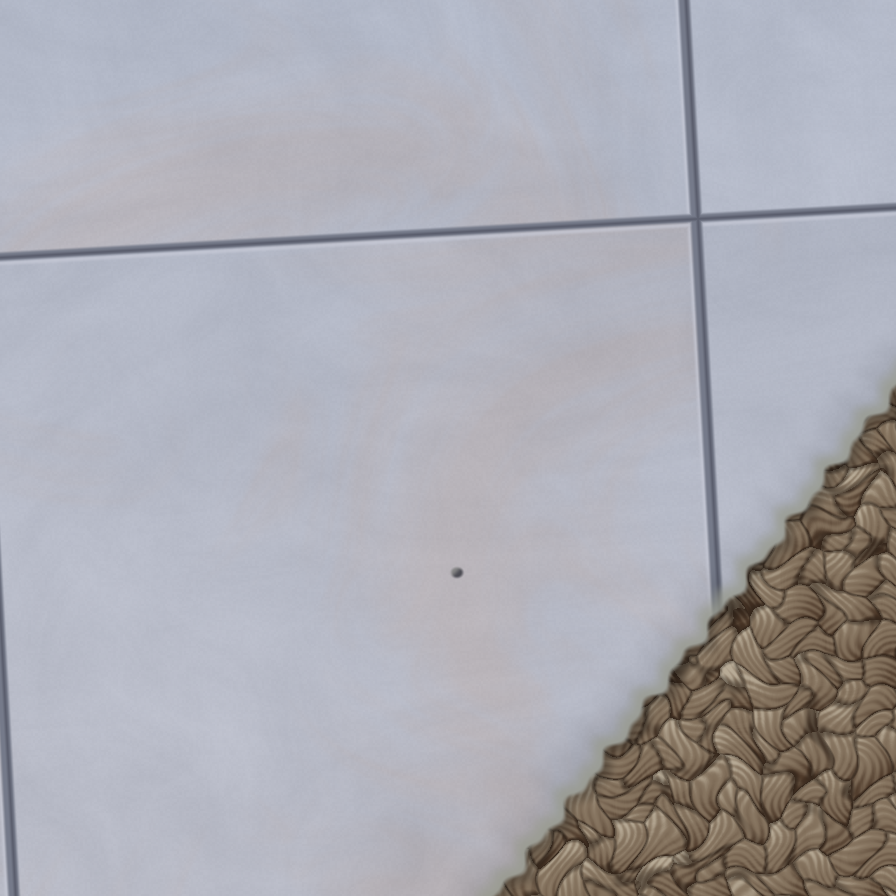
Reproduce this texture procedurally as a Shadertoy shader.

```glsl
// Pale marbled floor tiles with slanted grey grout and the corner of a looped brown rug.

vec2 hash2(vec2 p) {
    vec3 q = fract(p.xyx * vec3(0.1031, 0.1030, 0.0973));
    q += dot(q, q.yzx + 33.33);
    return fract((q.xx + q.yz) * q.zy);
}

mat2 rotate(float a) {
    return mat2(cos(a), sin(a), -sin(a), cos(a));
}

// Layered, warped sines, roughly -1 to 1
float clouds(vec2 p) {
    float sum = 0.0, amp = 0.5;
    for (int i = 0; i < 7; i++) {
        p = rotate(0.65) * p * 1.75 + 1.7;
        p += 0.75 * sin(p.yx * 1.15 + float(i));
        sum += amp * sin(p.x) * cos(p.y);
        amp *= 0.68;
    }
    return sum;
}

// Soft band around zero
float band(float d, float halfWidth) {
    float soft = max(0.0022, 1.0 / iResolution.y);
    return 1.0 - smoothstep(halfWidth - soft, halfWidth + soft, abs(d));
}

vec3 tileColor(vec2 p, vec2 tile) {
    vec2 shift = 9.0 * hash2(tile + 7.0);
    float broad = clouds(p * 2.6 + shift);
    float fine = clouds(p * vec2(9.0, 12.0) + shift.yx);
    float warm = smoothstep(-0.05, 0.8, clouds(p * 2.1 + shift + 4.0));
    vec3 c = vec3(0.708, 0.725, 0.778) + 0.026 * broad + 0.014 * fine;
    c = mix(c, c * vec3(1.01, 0.965, 0.93), warm);
    c += 0.012 * (hash2(floor(p * 380.0)).x - 0.5);
    return c + 0.015 * (p.y - 0.5) * vec3(-1.0, 0.0, 1.0);
}

// Lattice of nearly square tiles; seams darken to grey with a pale lip
vec3 tiledFloor(vec2 p) {
    const float size = 0.803;
    vec2 lattice = vec2(p.x - 0.777 + 0.055 * (p.y - 0.7565),
                        p.y - 0.7565 - 0.0555 * (p.x - 0.776)) / size;
    vec2 seam = (fract(lattice + 0.5) - 0.5) * size;
    vec3 c = tileColor(p, floor(lattice));

    float lip = max(band(seam.y + 0.0075, 0.002), band(seam.x + 0.0085, 0.0015));
    c = mix(c, vec3(0.79, 0.80, 0.85), 0.6 * lip);
    float grout = max(band(seam.x, 0.0062), band(seam.y, 0.0045));
    c = mix(c, vec3(0.46, 0.48, 0.54), grout);
    float groove = max(band(seam.x - 0.002, 0.0016), band(seam.y + 0.001, 0.0016));
    c = mix(c, vec3(0.31, 0.32, 0.38), 0.75 * groove);

    // Small chip in the glaze
    vec2 chip = p - vec2(0.510, 0.361);
    float hole = 1.0 - smoothstep(0.004, 0.009, length(chip * vec2(1.0, 1.15)));
    vec3 pit = mix(vec3(0.30, 0.30, 0.33), vec3(0.52), smoothstep(-0.004, 0.006, chip.y - chip.x));
    return mix(c, pit, hole);
}

// Elongated cells at random angles form the yarn loops
vec3 rugColor(vec2 p) {
    vec2 g = p * 29.0 + 0.25 * sin(p.yx * 75.0);
    float nearest = 9.0, second = 9.0;
    vec2 strand = vec2(0.0), offset = vec2(0.0), id = vec2(0.0);
    for (int y = -2; y <= 2; y++)
    for (int x = -2; x <= 2; x++) {
        vec2 cell = floor(g) + vec2(x, y);
        vec2 rnd = hash2(cell);
        vec2 r = g - cell - rnd;
        vec2 q = rotate(0.6 + 2.2 * (rnd.y - rnd.x)) * r * vec2(0.8, 1.5);
        q.y += 0.35 * q.x * q.x;
        float d = length(q) + 0.25 * rnd.x;
        if (d < nearest) {
            second = nearest;
            nearest = d;
            strand = q;
            offset = r;
            id = rnd;
        } else second = min(second, d);
    }
    float crease = smoothstep(0.0, 0.24, second - nearest);
    float fibre = sin(strand.y * 17.0 + 2.0 * sin(strand.x * 4.0) + 6.0 * id.x);
    float light = 0.36 + 0.30 * dot(offset, vec2(-0.45, 0.9)) + 0.20 * (id.y - 0.5)
                + 0.09 * fibre + 0.16 * crease + 0.08 * clouds(p * 30.0);
    vec3 c = mix(vec3(0.29, 0.21, 0.15), vec3(0.52, 0.45, 0.37), smoothstep(0.05, 0.58, light));
    c = mix(c, vec3(0.72, 0.67, 0.59), smoothstep(0.55, 0.92, light));
    return c * mix(0.72, 1.0, crease);
}

void mainImage(out vec4 fragColor, in vec2 fragCoord) {
    vec2 p = fragCoord / iResolution.xy;
    vec3 c = tiledFloor(p);

    // Signed depth into the rug, with a lumpy border
    float along = dot(p, vec2(0.619, 0.786));
    float depth = dot(p - vec2(0.794, 0.303), vec2(0.786, -0.619));
    depth += 0.004 * sin(along * 95.0) + 0.003 * sin(along * 173.0 + 1.0);

    // Faint shade on the floor, then a greenish fringe beside the border
    c *= 1.0 - 0.10 * smoothstep(-0.065, 0.0, depth);
    c = mix(c, vec3(0.60, 0.61, 0.56), 0.75 * smoothstep(-0.026, -0.003, depth));

    vec3 rug = rugColor(p) * mix(0.72, 1.0, smoothstep(0.0, 0.022, depth));
    c = mix(c, rug, smoothstep(-0.004, 0.004, depth));
    fragColor = vec4(c, 1.0);
}
```
